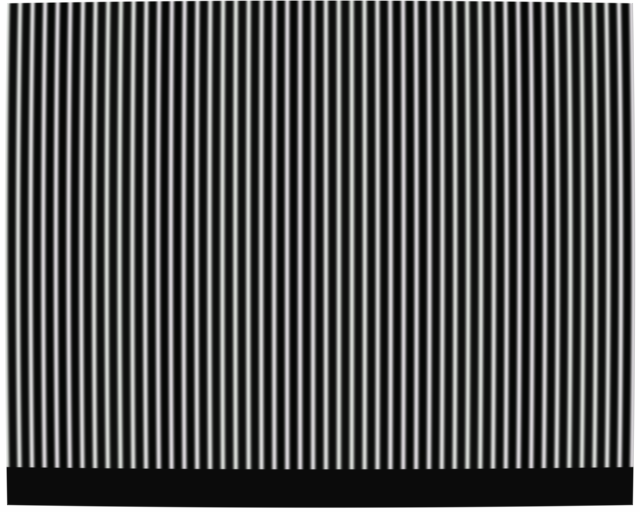
Give the GLSL for this pattern, as a WebGL 1 fragment shader.

```glsl
precision highp float;

uniform vec2 u_resolution;

const float TAU = 6.2831853;

// Inverse barrel bulge: maps the curved screen back to a flat sheet
vec2 flatten(vec2 p) {
  return p * (1.0 + 0.0115 * dot(p, p));
}

// Signed distance to an axis-aligned box
float boxDistance(vec2 p, vec2 halfSize) {
  vec2 d = abs(p) - halfSize;
  return length(max(d, 0.0)) + min(max(d.x, d.y), 0.0);
}

// Soft bright lines over a dark ground, with a slow tonal beat across them
vec3 stripes(float x) {
  float wave = 0.5 + 0.5 * cos(TAU * (x - 0.0187) / 0.0405);
  float line = pow(wave, 2.2);
  float beat = cos(TAU * (x + 0.09) / 0.37);
  vec3 ground = vec3(0.037, 0.041, 0.037) - 0.016 * beat;
  vec3 light = vec3(0.84) + vec3(0.004, -0.010, 0.008) * beat;
  return mix(ground, light, line);
}

void main() {
  vec2 p = (2.0 * gl_FragCoord.xy - u_resolution) / u_resolution.x;
  float pixel = 2.0 / u_resolution.x;
  vec2 sheet = flatten(p);

  // Striped field above a plain dark band
  float aboveBand = smoothstep(-pixel, pixel, sheet.y + 0.670);
  vec3 color = mix(vec3(0.042), stripes(sheet.x), aboveBand);

  // White surround outside the bulging sheet
  float edge = boxDistance(sheet - vec2(0.0, 0.006), vec2(0.995, 0.798));
  color = mix(color, vec3(0.995), smoothstep(-pixel, pixel, edge));

  gl_FragColor = vec4(color, 1.0);
}
```
